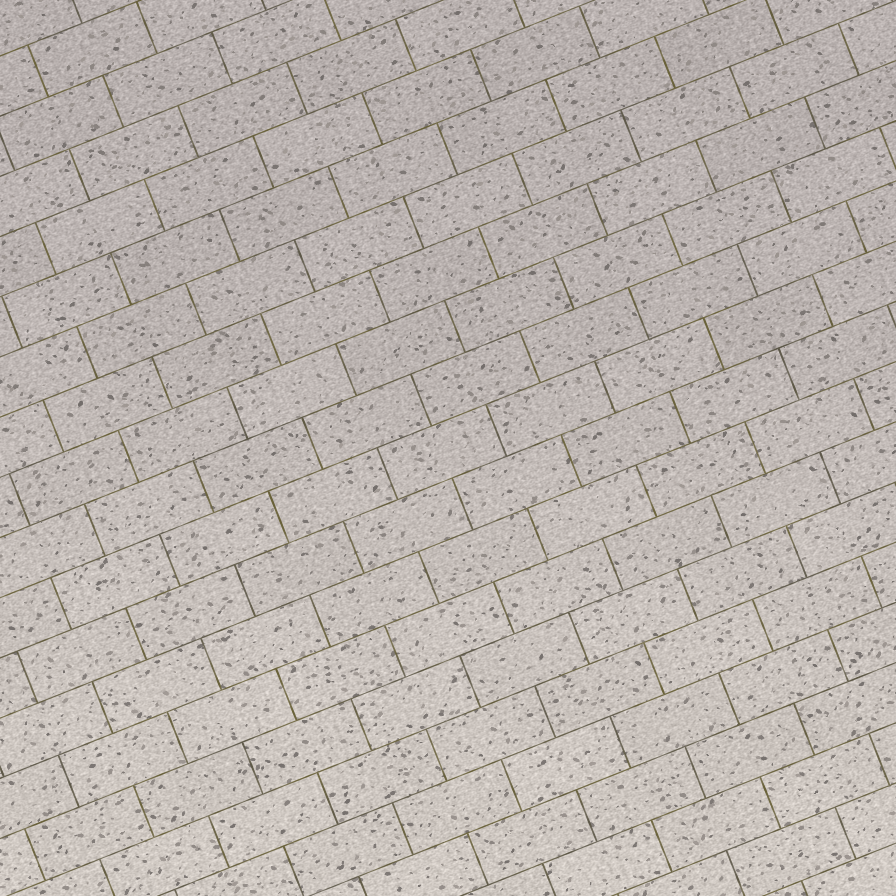
A three.js fragment shader for this texture:

```glsl
varying vec2 vUv;

const float TILT = 0.3788;
const vec2 TILE_SIZE = vec2(0.13068, 0.06242);
const vec2 GRID_SHIFT = vec2(0.592, 0.046);
const vec2 JOINT_HALF_WIDTH = vec2(0.0010, 0.0007); // upright, lengthwise
const float JOINT_SOFTNESS = 0.0007;
const float CHIP_CELL = 0.0098;

const vec3 STONE_TOP = vec3(0.725, 0.695, 0.687);
const vec3 STONE_BOTTOM = vec3(0.812, 0.785, 0.760);
const vec3 CHIP_DARK = vec3(0.41, 0.39, 0.38);
const vec3 CHIP_PALE = vec3(0.62, 0.59, 0.57);
const vec3 JOINT_OLIVE = vec3(0.41, 0.38, 0.22);
const vec3 JOINT_GREY = vec3(0.36, 0.34, 0.28);

vec2 hash2(vec2 p) {
  vec3 q = fract(p.xyx * vec3(0.1031, 0.1030, 0.0973));
  q += dot(q, q.yzx + 33.33);
  return fract((q.xx + q.yz) * q.zy);
}

float cornerSlope(vec2 cell, vec2 f, vec2 corner) {
  return dot(hash2(cell + corner) * 2.0 - 1.0, f - corner);
}

float gradientNoise(vec2 p) {
  vec2 i = floor(p);
  vec2 f = p - i;
  vec2 w = f * f * f * (f * (f * 6.0 - 15.0) + 10.0);
  float low = mix(cornerSlope(i, f, vec2(0.0, 0.0)), cornerSlope(i, f, vec2(1.0, 0.0)), w.x);
  float high = mix(cornerSlope(i, f, vec2(0.0, 1.0)), cornerSlope(i, f, vec2(1.0, 1.0)), w.x);
  return mix(low, high, w.y);
}

vec2 rotate(vec2 p, float angle) {
  float c = cos(angle);
  float s = sin(angle);
  return vec2(c * p.x + s * p.y, c * p.y - s * p.x);
}

// Scattered stone chips: x is coverage, y is paleness
vec2 chips(vec2 p, float density) {
  vec2 q = p / CHIP_CELL;
  vec2 cell = floor(q);
  float ragged = gradientNoise(q * 4.0) * 0.16;
  vec2 result = vec2(0.0);
  for (int y = -1; y <= 1; y++) {
    for (int x = -1; x <= 1; x++) {
      vec2 id = cell + vec2(float(x), float(y));
      vec2 kind = hash2(id + 71.3);
      vec2 shape = hash2(id + 19.7);
      vec2 d = rotate(q - id - hash2(id), (shape.x - 0.5) * 1.8);
      float radius = mix(0.10, 0.29, shape.y * shape.y);
      float dist = length(d * vec2(0.75, 1.3)) - radius + ragged;
      float cover = (1.0 - smoothstep(-0.06, 0.08, dist)) * step(kind.x, density);
      if (cover > result.x) result = vec2(cover, kind.y);
    }
  }
  return result;
}

// Fine bumpy surface, slightly stretched along the tile
float grain(vec2 p) {
  vec2 q = p * vec2(0.8, 1.15);
  return gradientNoise(q * 210.0) * 0.55 + gradientNoise(q * 420.0) * 0.6;
}

float jointLine(float dist, float halfWidth) {
  return 1.0 - smoothstep(halfWidth - JOINT_SOFTNESS, halfWidth + JOINT_SOFTNESS, dist);
}

vec3 stone(vec2 p, vec2 tile, float height) {
  vec2 variation = hash2(tile + 40.0);
  vec2 surface = p + hash2(tile + 8.0) * 3.0;
  vec3 color = mix(STONE_BOTTOM, STONE_TOP, smoothstep(0.0, 0.85, height));
  color += (variation.x - 0.5) * 0.022;
  color += gradientNoise(p * 9.0) * 0.02;
  color += grain(surface) * 0.22;
  float density = 0.52 + 0.16 * (variation.y - 0.5) + 0.35 * gradientNoise(surface * 32.0);
  vec2 chip = chips(surface, density);
  vec3 chipColor = mix(CHIP_DARK, CHIP_PALE, chip.y);
  return mix(color, chipColor, chip.x * 0.88);
}

void main() {
  // Tilted running bond
  vec2 p = rotate(vUv, TILT);
  vec2 grid = p / TILE_SIZE + GRID_SHIFT;
  float row = floor(grid.y);
  grid.x += 0.5 * mod(row, 2.0);
  vec2 tile = floor(grid);
  vec2 local = fract(grid);
  vec2 edge = min(local, 1.0 - local) * TILE_SIZE;

  // Thin joints with uneven width and colour
  float wear = gradientNoise(p * 75.0);
  vec2 halfWidth = JOINT_HALF_WIDTH * (1.0 + 0.5 * wear);
  float upright = jointLine(edge.x, halfWidth.x);
  float lengthwise = jointLine(edge.y, halfWidth.y);
  float joint = max(upright, lengthwise) * (0.88 + 0.3 * wear);
  float greyness = smoothstep(-0.3, 0.4, gradientNoise(p * 12.0));
  vec3 jointColor = mix(JOINT_OLIVE, JOINT_GREY, greyness);

  vec3 color = mix(stone(p, tile, vUv.y), jointColor, clamp(joint, 0.0, 1.0));
  gl_FragColor = vec4(color, 1.0);
}
```
